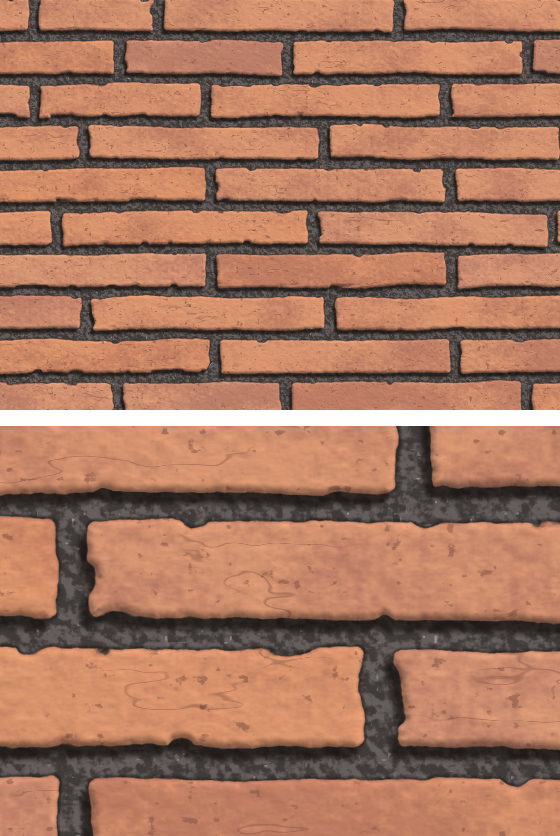
Top, the full canvas; bottom, a detail of the centre.
Give the GLSL for this texture, as a Shadertoy shader.

```glsl
const float ROW_PITCH = 0.104;
const float FIRST_ROW = 0.036;
const float BRICK_PITCH = 0.586;
const vec2 JOINT = vec2(0.0135, 0.0122);

const vec3 CLAY_LIGHT = vec3(0.84, 0.59, 0.46);
const vec3 CLAY_ROSE = vec3(0.73, 0.49, 0.41);
const vec3 CLAY_DARK = vec3(0.53, 0.34, 0.28);
const vec3 MORTAR_LIGHT = vec3(0.40, 0.37, 0.36);
const vec3 MORTAR_MID = vec3(0.25, 0.23, 0.22);
const vec3 MORTAR_SHADOW = vec3(0.13, 0.11, 0.10);

// First two upright joints of each course, from the top
const vec2 COURSES[10] = vec2[10](
    vec2(0.084, 0.388), vec2(0.293, 0.702), vec2(0.084, 0.502),
    vec2(0.205, 0.791), vec2(-0.072, 0.514), vec2(0.139, 0.763),
    vec2(-0.070, 0.516), vec2(0.211, 0.805), vec2(-0.061, 0.525),
    vec2(0.290, 0.699));

float hash(vec2 p) {
    return fract(sin(dot(p, vec2(127.1, 311.7))) * 43758.5453);
}

float noise(vec2 p) {
    vec2 i = floor(p), f = fract(p);
    f = f * f * (3.0 - 2.0 * f);
    return mix(mix(hash(i), hash(i + vec2(1, 0)), f.x),
               mix(hash(i + vec2(0, 1)), hash(i + vec2(1, 1)), f.x), f.y);
}

float fbm(vec2 p) {
    float sum = 0.0, amp = 0.5;
    for (int i = 0; i < 4; i++) {
        sum += amp * noise(p);
        p = p * 2.03 + 17.3;
        amp *= 0.5;
    }
    return sum / 0.9375;
}

float roundedBox(vec2 p, vec2 halfSize, float radius) {
    vec2 q = abs(p) - halfSize + radius;
    return length(max(q, 0.0)) + min(max(q.x, q.y), 0.0) - radius;
}

// Left and right joints of the brick that holds x
vec2 brickSpan(float x, vec2 joints) {
    if (x < joints.x) return vec2(joints.x - BRICK_PITCH, joints.x);
    if (x < joints.y) return joints;
    float left = joints.y + floor((x - joints.y) / BRICK_PITCH) * BRICK_PITCH;
    return vec2(left, left + BRICK_PITCH);
}

// Signed distance to the worn brick outline, then the brick's id
vec3 brickAt(vec2 p) {
    float row = clamp(floor((1.0 - p.y - FIRST_ROW) / ROW_PITCH + 0.5), 0.0, 9.0);
    vec2 span = brickSpan(p.x, COURSES[int(row)]);
    vec2 id = vec2(floor(span.x * 40.0), row);
    float seed = hash(id) * 50.0;
    vec2 center = vec2(0.5 * (span.x + span.y), 1.0 - FIRST_ROW - row * ROW_PITCH);
    vec2 halfSize = vec2(0.5 * (span.y - span.x), 0.5 * ROW_PITCH) - JOINT;

    // Bowed faces, rough rims and chipped corners
    vec2 q = p - center;
    q.y += 0.007 * (noise(vec2(p.x * 9.0, seed)) - 0.5);
    q.y += 0.008 * (hash(id + 3.0) - 0.5) * q.x / halfSize.x;
    q.x += 0.006 * (noise(vec2(p.y * 35.0, seed)) - 0.5);
    halfSize.y += 0.004 * (noise(vec2(p.x * 14.0, seed + 9.0)) - 0.5);
    float d = roundedBox(q, halfSize, 0.007);
    d += 0.0045 * (fbm(p * 75.0 + seed) - 0.5);
    d += 0.006 * smoothstep(0.72, 0.95, noise(p * 32.0 + seed));
    return vec3(d, id);
}

// Slope of a grainy surface towards the light
float relief(vec2 p, vec2 scale) {
    return fbm(p * scale) - fbm((p + vec2(0.0018, 0.0024)) * scale);
}

vec3 clayColor(vec2 p, vec2 id, float d, float rim) {
    float stain = fbm(p * vec2(9.0, 16.0) + hash(id) * 30.0);
    float grain = fbm(p * 150.0);
    float tone = 0.58 + 0.5 * (hash(id + 7.0) - 0.5)
               + 1.3 * (stain - 0.5) + 0.7 * (grain - 0.5);
    vec3 color = mix(CLAY_ROSE, CLAY_LIGHT, smoothstep(0.1, 0.9, tone));
    color *= mix(vec3(1.0), vec3(1.02, 0.98, 0.91), hash(id + 11.0));
    color *= 1.0 + 0.22 * relief(p, vec2(70.0, 110.0));

    // Small pits and fine ragged cracks
    float pits = smoothstep(0.70, 0.82, fbm(p * vec2(95.0, 130.0) + 40.0));
    float crackLine = abs(fbm(p * vec2(7.0, 26.0) + hash(id) * 80.0) - 0.5);
    float cracks = (1.0 - smoothstep(0.0, 0.012, crackLine))
                 * smoothstep(0.52, 0.72, noise(p * 16.0 + 5.0));
    color = mix(color, CLAY_DARK, 0.6 * pits + 0.45 * cracks);

    // Worn rim: pale towards the light, dark away from it
    float edge = smoothstep(-0.009, 0.0, d);
    color *= 1.0 + edge * (0.10 * max(rim, 0.0) - 0.42 * max(-rim, 0.0));
    return mix(color, CLAY_DARK, 0.45 * smoothstep(-0.003, 0.001, d));
}

vec3 mortarColor(vec2 p, float shadow) {
    float grain = fbm(p * 170.0) + 0.9 * relief(p, vec2(130.0));
    vec3 color = mix(MORTAR_MID, MORTAR_LIGHT, smoothstep(0.30, 0.72, grain));
    color += 0.20 * smoothstep(0.88, 0.98, noise(p * 210.0 + 60.0));
    return mix(color, MORTAR_SHADOW * (0.7 + 0.6 * grain), shadow);
}

void mainImage(out vec4 fragColor, in vec2 fragCoord) {
    vec2 p = fragCoord / iResolution.y;
    float pixel = 1.0 / iResolution.y;
    vec3 brick = brickAt(p);
    float rim = clamp((brickAt(p + vec2(0.0015, 0.003)).x - brick.x) / 0.003, -1.0, 1.0);

    // Shadow cast down and to the left
    float caster = brickAt(p + vec2(0.006, 0.009)).x;
    float shadow = 0.9 * smoothstep(0.005, -0.004, caster);
    shadow = max(shadow, 0.6 * smoothstep(0.004, 0.0, brick.x));

    vec3 clay = clayColor(p, brick.yz, brick.x, rim);
    float cover = smoothstep(pixel, -pixel, brick.x);
    fragColor = vec4(mix(mortarColor(p, shadow), clay, cover), 1.0);
}
```
